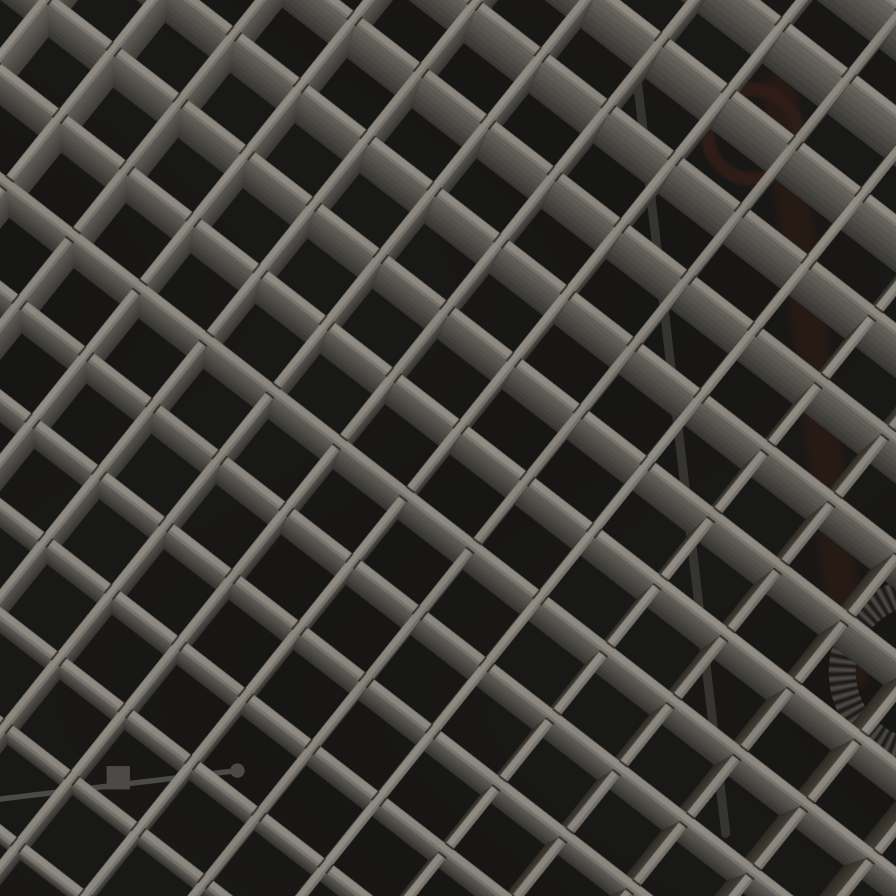
A WebGL 1 fragment shader for this pattern:

```glsl
precision highp float;
// Tilted ceiling grid of deep square slats over a dark void with faint pipes.

uniform vec2 u_resolution;

float hash(float n) { return fract(sin(n * 12.99) * 437.58); }

vec3 warmGrey(float tone) { return tone * vec3(1.0, 0.97, 0.91); }

float segmentDistance(vec2 p, vec2 a, vec2 b) {
  vec2 d = b - a;
  return length(p - a - d * clamp(dot(p - a, d) / dot(d, d), 0.0, 1.0));
}

// Antialiased coverage of a band of given radius around a distance of zero
float cover(float dist, float radius, float pixel) {
  return clamp((radius - dist) / pixel + 0.5, 0.0, 1.0);
}

// Dim services hanging behind the grid
vec3 voidColor(vec2 uv, float pixel) {
  vec3 color = vec3(0.092, 0.09, 0.086) + 0.004 * sin(uv.x * 9.0 + 2.0 * sin(uv.y * 7.0));

  float rust = segmentDistance(uv, vec2(0.87, 0.9), vec2(0.95, 0.25));
  color = mix(color, vec3(0.15, 0.1, 0.08), smoothstep(0.026, 0.012, rust));
  float loop = abs(length(uv - vec2(0.84, 0.85)) - 0.05);
  color = mix(color, vec3(0.18, 0.11, 0.09), smoothstep(0.011, 0.004, loop));

  float cable = segmentDistance(uv, vec2(0.71, 0.92), vec2(0.81, 0.07));
  color = mix(color, warmGrey(0.21), cover(cable, 0.005, pixel));

  vec2 h = uv - vec2(1.03, 0.25);
  float ribs = 0.2 + 0.09 * sin(atan(h.y, -h.x) * 60.0);
  color = mix(color, warmGrey(ribs), cover(abs(length(h) - 0.09), 0.015, pixel));

  float rod = segmentDistance(uv, vec2(-0.01, 0.107), vec2(0.265, 0.14));
  rod = min(rod, length(uv - vec2(0.265, 0.14)) - 0.005);
  vec2 clampBox = abs(uv - vec2(0.132, 0.132)) - 0.01;
  rod = min(rod, max(clampBox.x, clampBox.y));
  return mix(color, warmGrey(0.3), cover(rod, 0.003, pixel));
}

// Front face of a slat: s runs from -1 to 1 across its width
vec3 slatFace(float s, float id, vec2 uv) {
  float tone = mix(0.46, 0.55, smoothstep(-0.5, -0.1, s));
  tone *= mix(1.0, 0.78, smoothstep(0.72, 1.0, abs(s)));
  tone += 0.03 * (hash(id) - 0.5) + 0.008 * sin(uv.x * 31.0 + 3.0 * sin(uv.y * 23.0));
  return warmGrey(tone);
}

void main() {
  vec2 uv = gl_FragCoord.xy / u_resolution;
  float pixel = 1.0 / min(u_resolution.x, u_resolution.y);

  // Grid coordinates: x counts rising slats, y counts falling slats
  vec2 fall = vec2(0.0745, -0.0578);
  vec2 rise = vec2(0.0599, 0.0749);
  vec2 p = uv - vec2(0.603, 0.333);
  vec2 g = vec2(p.x * rise.y - p.y * rise.x, fall.x * p.y - fall.y * p.x)
         / (fall.x * rise.y - fall.y * rise.x);
  float gridPixel = pixel / 0.095;
  vec2 halfWidth = vec2(0.06, 0.066);

  // View ray spreads from the vanishing point until it meets a cell wall
  vec2 ray = (g - vec2(-0.4, -8.1)) * 0.03;
  vec2 side = vec2(ray.x < 0.0 ? -1.0 : 1.0, ray.y < 0.0 ? -1.0 : 1.0);
  vec2 speed = max(abs(ray), 0.0005);
  vec2 depth = max((0.5 - halfWidth - side * (fract(g) - 0.5)) / speed, 0.0);
  vec2 d = min(depth, 1.0);

  // Walls darken with depth; the faces turned left are browner
  float fallTone = mix(0.39, 0.21, d.y) * (0.86 + 0.4 * ray.y);
  fallTone += 0.008 * sin(d.y * 38.0);
  vec3 fallWall = warmGrey(fallTone);
  vec3 riseWall = side.x < 0.0
    ? warmGrey(mix(0.33, 0.21, d.x) * (0.85 + 1.2 * speed.x))
    : mix(vec3(0.26, 0.24, 0.21), vec3(0.17, 0.155, 0.135), d.x);
  float riseFirst = (depth.y - depth.x) / length(1.0 / speed) / gridPixel + 0.5;
  vec3 wall = mix(fallWall, riseWall, clamp(riseFirst, 0.0, 1.0));

  vec2 reach = clamp((1.0 - depth) * speed / gridPixel + 0.5, 0.0, 1.0);
  vec3 color = mix(voidColor(uv, pixel), wall, max(reach.x, reach.y));

  // Front faces of both slat families
  vec2 id = floor(g + 0.5);
  vec2 offset = g - id;
  vec2 face = clamp((halfWidth - abs(offset)) / gridPixel + 0.5, 0.0, 1.0);
  vec3 riseFace = slatFace(-offset.x / halfWidth.x, id.x + 31.0, uv);
  vec3 fallFace = slatFace(offset.y / halfWidth.y, id.y + 67.0, uv);

  // Falling slats run through on the right and along one seam on the left
  bool fallOnTop = id.x > 0.5 || (abs(id.y) < 0.5 && id.x < -0.5);
  vec2 seam = 1.0 - smoothstep(0.0, 0.012 + gridPixel, abs(abs(offset) - halfWidth));
  if (fallOnTop) {
    color = mix(color, riseFace * (1.0 - 0.6 * seam.y), face.x);
    color = mix(color, fallFace * (1.0 - 0.5 * seam.y * face.x), face.y);
  } else {
    color = mix(color, fallFace * (1.0 - 0.6 * seam.x), face.y);
    color = mix(color, riseFace * (1.0 - 0.5 * seam.x * face.y), face.x);
  }

  gl_FragColor = vec4(color, 1.0);
}
```
